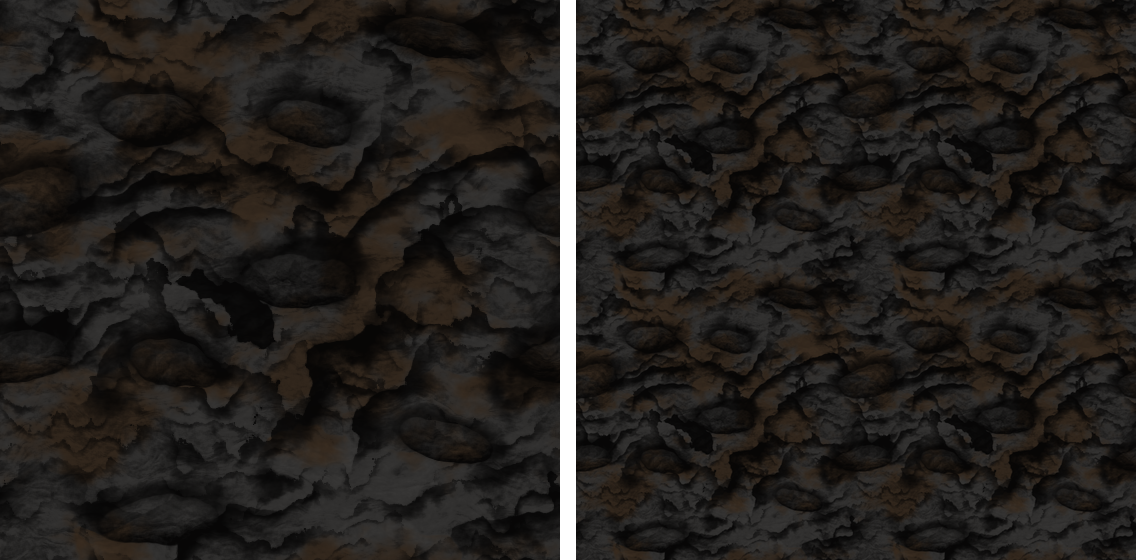
Left: one tile. Right: repeated 2 by 2.
Write a Shadertoy shader that draws this texture.

```glsl
// Dark weathered rock face: overhanging ledges, angular facets and embedded boulders, tiling.

vec2 hash2(vec2 cell, float seed) {
    vec3 q = fract((cell.xyx + seed * 17.31) * vec3(0.1031, 0.1030, 0.0973));
    q += dot(q, q.yzx + 33.33);
    return fract((q.xx + q.yz) * q.zy);
}

// Gradient noise that wraps after a whole number of repeats
float cornerSlope(vec2 cell, vec2 offset, vec2 reps, float seed) {
    float angle = 6.2832 * hash2(mod(cell, reps), seed).x;
    return dot(vec2(cos(angle), sin(angle)), offset);
}

float noise(vec2 uv, vec2 reps, float seed) {
    vec2 p = uv * reps, i = floor(p), f = p - i;
    vec2 u = f * f * f * (f * (f * 6.0 - 15.0) + 10.0);
    vec2 e = vec2(1, 0);
    return mix(mix(cornerSlope(i, f, reps, seed), cornerSlope(i + e, f - e, reps, seed), u.x),
               mix(cornerSlope(i + e.yx, f - e.yx, reps, seed), cornerSlope(i + 1.0, f - 1.0, reps, seed), u.x), u.y);
}

float fbm(vec2 uv, vec2 reps, float seed, int octaves, float gain) {
    float sum = 0.0, amp = 1.0;
    for (int k = 0; k < octaves; k++) {
        sum += amp * noise(uv, reps, seed + float(k));
        reps *= 2.0;
        amp *= gain;
    }
    return sum;
}

// Creased surface height
float creases(vec2 uv) {
    float sum = 0.0, amp = 1.0;
    vec2 reps = vec2(5, 9);
    for (int k = 0; k < 5; k++) {
        sum += amp * abs(noise(uv, reps, 40.0 + float(k)));
        reps *= 2.0;
        amp *= 0.55;
    }
    return sum;
}

// Tilted flat patches with narrow blended borders
float facets(vec2 uv, vec2 reps, float seed) {
    vec2 p = uv * reps, base = floor(p);
    float total = 0.0, weight = 1e-30;
    for (int y = -1; y <= 1; y++)
    for (int x = -1; x <= 1; x++) {
        vec2 cell = base + vec2(x, y), id = mod(cell, reps);
        vec2 offset = p - cell - hash2(id, seed);
        vec2 tilt = hash2(id, seed + 1.0) - 0.5;
        float w = exp(-50.0 * dot(offset, offset));
        total += w * (0.6 * tilt.x + dot(offset, tilt.yx + vec2(0.0, 0.2)));
        weight += w;
    }
    return total / weight;
}

// Shadow under one set of ledges (x) and light on their rims (y)
vec2 ledges(vec2 uv, float rows, float rise, float seed) {
    vec2 reps = vec2(floor(rows * 0.6), floor(rows * 0.5));
    float level = rows * uv.y - rise * uv.x + 1.5 * fbm(uv, reps, seed, 6, 0.45);
    float f = fract(level);
    float blur = clamp(1.5 * fwidth(level), 0.001, 0.3);
    float ragged = 0.3 * fbm(uv, vec2(rows) * vec2(1, 2), seed + 7.0, 4, 0.55);
    float presence = smoothstep(-0.22, 0.25, noise(uv, reps + 1.0, seed + 13.0));
    float shadow = smoothstep(0.38, 0.88, f + ragged) * smoothstep(0.0, blur, 1.0 - f);
    float rim = exp(-7.0 * f) * smoothstep(0.0, blur, f);
    return presence * vec2(shadow, rim);
}

void mainImage(out vec4 fragColor, in vec2 fragCoord) {
    vec2 uv = fragCoord / iResolution.xy;
    vec2 wobble = vec2(fbm(uv, vec2(7, 9), 2.0, 4, 0.5), fbm(uv, vec2(7, 9), 9.0, 4, 0.5));
    vec2 bent = uv + 0.035 * wobble;

    // Surface relief lit from above
    float relief = creases(bent) - creases(bent + vec2(-0.0015, 0.004));
    float facet = facets(bent, vec2(6, 9), 3.0) + 0.5 * facets(bent, vec2(13, 19), 5.0);
    float grain = fbm(uv, vec2(70, 90), 20.0, 3, 0.8);
    float detail = 1.7 * relief + 0.16 * grain;
    float shade = 0.9 + 0.35 * fbm(uv, vec2(3, 4), 60.0, 3, 0.5) + 0.5 * facet + detail;

    // Ledges, from broad to fine
    vec2 broad = ledges(uv, 6.0, 1.0, 70.0);
    vec2 medium = ledges(uv, 11.0, 1.0, 110.0);
    vec2 fine = ledges(uv, 20.0, 2.0, 150.0);
    float cover = (1.0 - 0.85 * broad.x) * (1.0 - 0.75 * medium.x) * (1.0 - 0.55 * fine.x);
    shade = (shade + 0.12 * (broad.y + medium.y + fine.y)) * cover;

    // Boulders resting in dark hollows
    for (int k = 0; k < 9; k++) {
        float n = float(k);
        vec2 random = hash2(vec2(n, 4.0), 8.0);
        vec2 centre = fract(vec2(0.7549, 0.5698) * n + vec2(0.27, 0.79));
        vec2 d = fract(uv - centre + 0.5) - 0.5 + 0.016 * wobble;
        d.y -= d.x * (random.y - 0.5) * 0.4;
        vec2 q = d / vec2(mix(0.06, 0.11, random.x), mix(0.036, 0.055, random.y));
        float r = length(q);
        float hollow = length(q - vec2(0.0, 0.3));
        shade *= 1.0 - 0.7 * smoothstep(1.65, 0.85, hollow);
        float height = sqrt(max(0.0, 1.0 - r * r));
        float dome = 0.12 + 0.6 * max(0.0, dot(vec3(q, height), vec3(-0.15, 0.5, 0.75)));
        dome = (dome + (detail + 0.35 * facet) * (0.3 + 0.7 * height)) * mix(1.0, cover, 0.5);
        shade = mix(shade, dome, smoothstep(1.03, 0.96, r));
    }

    // Grey stone with rusty brown stains
    float stain = fbm(uv, vec2(4, 5), 200.0, 5, 0.55) + 0.25 * facet;
    vec3 stone = mix(vec3(0.202, 0.2, 0.196), vec3(0.205, 0.158, 0.113), smoothstep(-0.12, 0.3, stain));
    shade = min(shade, 0.85 + 0.3 * (shade - 0.85));
    fragColor = vec4(stone * max(shade, 0.08) + vec3(0.011, 0.009, 0.009), 1.0);
}
```
